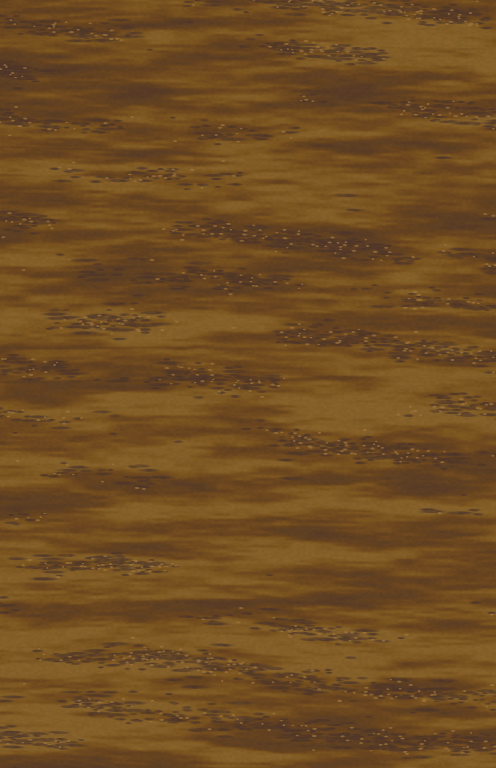
Reproduce this texture procedurally as a Shadertoy shader.

```glsl
const vec3 PORE_BROWN = vec3(0.29, 0.20, 0.165);
const vec3 SPECK_TAN = vec3(0.62, 0.46, 0.24);
const float RING_COUNT = 16.0;
const float RING_SLOPE = 0.08;

float hash(vec2 p) {
    vec3 q = fract(vec3(p.xyx) * 0.1031);
    q += dot(q, q.yzx + 33.33);
    return fract((q.x + q.y) * q.z);
}

// Signed value noise, -1 to 1
float noise(vec2 p) {
    vec2 i = floor(p), f = fract(p);
    f = f * f * (3.0 - 2.0 * f);
    float low = mix(hash(i), hash(i + vec2(1, 0)), f.x);
    float high = mix(hash(i + vec2(0, 1)), hash(i + vec2(1, 1)), f.x);
    return 2.0 * mix(low, high, f.y) - 1.0;
}

// Long streaks, from broad bands to fine fibres
float fibreTone(vec2 p) {
    float tone = 0.0, weight = 0.42;
    vec2 scale = vec2(1.6, 15.0);
    for (int i = 0; i < 5; i++) {
        tone += weight * noise(p * scale + 17.3 * float(i));
        scale *= vec2(2.2, 2.05);
        weight *= i < 2 ? 1.15 : 0.72;
    }
    float vein = abs(noise(p * vec2(0.9, 19.0) + 71.0));
    return tone - 0.32 * smoothstep(0.09, 0.0, vein);
}

// Chance of an open pore: broken patches along sloping growth rings
float poreDensity(vec2 p) {
    float ring = (p.y + RING_SLOPE * p.x + 0.01 * noise(p * vec2(4.0, 5.0))) * RING_COUNT;
    float offset = fract(ring) - 0.5;
    float band = exp(-offset * offset * 32.0);
    float patches = noise(vec2(p.x * 7.0, floor(ring) * 5.37 + 3.0));
    patches += 0.5 * noise(p * vec2(15.0, 60.0) + 40.0);
    return band * smoothstep(-0.25, 0.4, patches);
}

// Soft ellipses, one per grid cell, kept where the density allows
float scatter(vec2 p, vec2 cell, vec2 radius, float seed, float amount) {
    vec2 home = floor(p / cell);
    float cover = 0.0;
    for (int y = -1; y <= 1; y++) {
        for (int x = -1; x <= 1; x++) {
            vec2 id = home + vec2(x, y);
            vec2 jitter = vec2(hash(id + seed), hash(id + seed + 19.7));
            vec2 center = (id + jitter) * cell;
            float size = mix(0.55, 1.2, hash(id + seed + 47.1));
            float kept = step(hash(id + seed + 83.9), amount * poreDensity(center));
            float d = length((p - center) / (radius * vec2(size, mix(size, 1.0, 0.5))));
            cover = max(cover, kept * smoothstep(1.35, 0.45, d));
        }
    }
    return cover;
}

// Stain colours placed at their share of the tonal range
vec3 stainColor(float t) {
    const vec3 colors[6] = vec3[6](
        vec3(0.34, 0.225, 0.15), vec3(0.37, 0.25, 0.135), vec3(0.40, 0.26, 0.12),
        vec3(0.44, 0.29, 0.12), vec3(0.48, 0.33, 0.12), vec3(0.52, 0.375, 0.16));
    const float stops[6] = float[6](0.0, 0.08, 0.23, 0.47, 0.71, 0.93);
    vec3 color = colors[0];
    for (int i = 1; i < 6; i++) {
        color = mix(color, colors[i], clamp((t - stops[i - 1]) / (stops[i] - stops[i - 1]), 0.0, 1.0));
    }
    return color;
}

void mainImage(out vec4 fragColor, in vec2 fragCoord) {
    vec2 p = fragCoord / iResolution.y;

    // Gently wavering fibres, a little lighter near the bottom
    vec2 grain = p + vec2(0.0, 0.015 * p.x + 0.005 * noise(p * vec2(4.0, 6.0)));
    float tone = fibreTone(grain) + 0.22 * (0.5 - p.y) + 0.06;
    vec3 color = stainColor(1.0 / (1.0 + exp(-3.9 * tone)));

    // Dark pores: long dashes with shorter ones between
    float pores = scatter(grain, vec2(0.022, 0.0045), vec2(0.016, 0.0022), 5.0, 0.75);
    pores = max(pores, scatter(grain, vec2(0.010, 0.0040), vec2(0.007, 0.0018), 131.0, 0.6));
    pores *= 0.78 + 0.22 * noise(p * vec2(150.0, 300.0));
    color = mix(color, PORE_BROWN, 0.85 * pores);

    // Pale beads lying in the pores
    float specks = scatter(grain, vec2(0.0065, 0.0050), vec2(0.0028, 0.0014), 257.0, 0.28);
    color = mix(color, SPECK_TAN, 0.7 * specks);

    // Fine surface grain
    color *= 1.0 + 0.035 * noise(p * vec2(260.0, 420.0));
    fragColor = vec4(color, 1.0);
}
```
